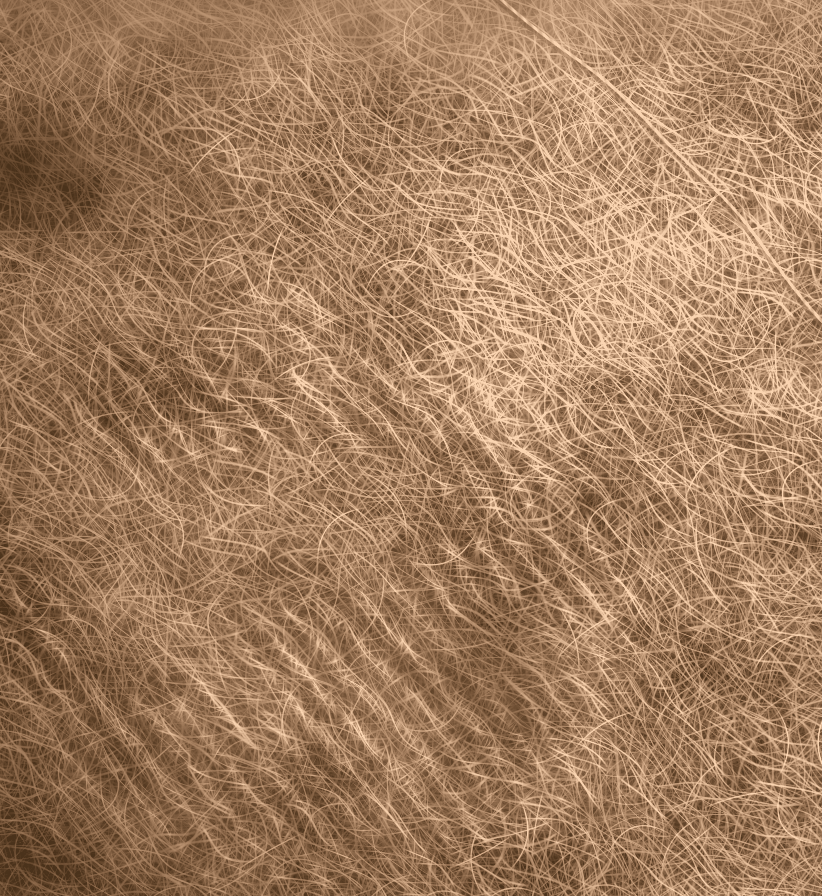
Give the GLSL for this texture, as a Shadertoy shader.

```glsl
// Fluffy ball of tan mohair: a dense tangle of very fine curved fibres.
// Broken rows of fibres are stacked from dark to light at many angles, short
// stray arcs lie on top, and soft shading adds the wound strands and volume.

#define LAYERS 26            // stacked fibre layers
#define STRAY_LAYERS 10      // layers of loose arcs
#define ROW_GAP 0.0083       // distance between fibres in a layer
#define FIBRE_LENGTH 0.09    // length of one fibre
#define FIBRE_WIDTH 0.0007   // half width of one fibre
#define STRAY_CELL 0.068     // cell size of loose arcs
#define STRAND_GAP 0.034     // distance between wound strands
#define STRAND_ANGLE -0.88   // direction of the winding
#define CLUMPING 0.44        // strength of the soft clumps
#define DARK vec3(0.29, 0.195, 0.105)
#define LIGHT vec3(0.95, 0.80, 0.66)

float hash(vec2 p) {
    return fract(sin(dot(p, vec2(127.1, 311.7))) * 43758.5453);
}

float noise(vec2 p) {
    vec2 i = floor(p), f = fract(p);
    f = f * f * (3.0 - 2.0 * f);
    return mix(mix(hash(i), hash(i + vec2(1, 0)), f.x),
               mix(hash(i + vec2(0, 1)), hash(i + vec2(1, 1)), f.x), f.y);
}

float fbm(vec2 p) {
    return 0.45 * noise(p) + 0.3 * noise(p * 2.1 + 7.3) + 0.25 * noise(p * 4.3 + 3.1);
}

vec2 rotate(vec2 p, float a) {
    float c = cos(a), s = sin(a);
    return vec2(c * p.x + s * p.y, c * p.y - s * p.x);
}

float line(float d, float halfWidth) {
    float soft = 0.7 / iResolution.y;
    return 1.0 - smoothstep(halfWidth - soft, halfWidth + soft, d);
}

float blob(vec2 p, vec2 centre, vec2 radius) {
    vec2 q = (p - centre) / radius;
    return exp(-dot(q, q));
}

// Lays one layer of gently bent, broken rows over the tone
float fibreLayer(float tone, vec2 p, float id) {
    float r = hash(vec2(id, 4.7)), phase = 6.2832 * hash(vec2(id, 9.2));
    float spread = mod(id, 3.0) < 1.0 ? 0.8 : 3.1416;
    vec2 q = rotate(p, STRAND_ANGLE + (r - 0.5) * spread) + 3.0 + r;
    q.y += 0.015 * sin(q.x * 17.0 + q.y * 13.0 + phase)
         + 0.004 * sin(q.x * 41.0 - q.y * 47.0 + phase * 2.3);
    float depth = exp(-0.12 * (float(LAYERS) - 1.0 - id));
    float row = floor(q.y / ROW_GAP);
    for (float j = -1.0; j <= 1.0; j++) {
        vec2 key = vec2(row + j, id * 1.37);
        float along = q.x / FIBRE_LENGTH + hash(key);
        key.x += 0.173 * floor(along);
        float h = hash(key + 2.9), h2 = hash(key + 5.3);
        float y = (row + j + 0.5) * ROW_GAP
                + 0.0055 * sin(q.x * (15.0 + 50.0 * h) + 40.0 * h2);
        float ends = 0.5 - abs(fract(along) - 0.5);
        float cover = line(abs(q.y - y), FIBRE_WIDTH * (0.6 + 0.8 * h2));
        cover *= smoothstep(0.02, 0.2, ends) * step(0.12, h);
        float shade = mix(0.10, 0.87, depth) + 0.24 * (h2 - 0.5);
        tone = mix(tone, shade, cover * 0.76);
    }
    return tone;
}

// Lays loose parabolic arcs, one for each cell, over the tone
float strayLayer(float tone, vec2 p, float id) {
    vec2 q = rotate(p, id * 1.9) + 5.0 + id * 0.37;
    vec2 cell = floor(q / STRAY_CELL);
    for (float j = -1.0; j <= 1.0; j++)
    for (float i = -1.0; i <= 1.0; i++) {
        vec2 key = cell + vec2(i, j);
        float h = hash(key + id * 3.1), h2 = hash(key + id * 5.7 + 0.4);
        vec2 centre = (key + vec2(h, h2)) * STRAY_CELL;
        vec2 a = rotate(q - centre, 6.2832 * fract(h * 17.3 + h2));
        float bend = 34.0 * (fract(h2 * 13.7) - 0.5);
        float reach = STRAY_CELL * mix(0.3, 0.75, h);
        float d = abs(a.y - bend * a.x * a.x) / sqrt(1.0 + 4.0 * bend * bend * a.x * a.x);
        float cover = line(d, FIBRE_WIDTH);
        cover *= 1.0 - smoothstep(0.4 * reach, reach, abs(a.x));
        tone = mix(tone, 0.70 + 0.4 * h2, cover * (0.15 + 0.8 * h * h * h));
    }
    return tone;
}

void mainImage(out vec4 fragColor, in vec2 fragCoord) {
    vec2 p = fragCoord / iResolution.y;

    // Tangle of fibres, deep ones first
    float tone = 0.12;
    for (int i = 0; i < LAYERS; i++) tone = fibreLayer(tone, p, float(i));

    // Wound strands with dark gaps, showing through the fuzz
    vec2 w = rotate(p, STRAND_ANGLE);
    float across = w.y + 0.022 * noise(p * 6.0) + 0.006 * noise(p * 22.0) + 0.10 * w.x * w.x;
    float ridge = 0.5 + 0.5 * cos(6.2832 * across / STRAND_GAP);
    float wound = min(1.0, 1.3 * blob(p, vec2(0.30, 0.32), vec2(0.38, 0.30)));
    wound *= smoothstep(0.2, 0.55, noise(p * 7.0 + 11.0));
    tone *= mix(1.0, 0.66 + 0.56 * ridge, wound);
    tone += 0.36 * wound * pow(ridge, 12.0) * noise(w * vec2(14.0, 50.0) + 20.0);

    for (int i = 0; i < STRAY_LAYERS; i++) tone = strayLayer(tone, p, float(i));

    // Blurred fuzz at the upper rim
    float rim = smoothstep(0.87, 1.03, p.y + 0.2 * (fbm(p * 4.0) - 0.5));
    tone = mix(tone, 0.60, 0.6 * rim);

    // One pale plied yarn at the upper right
    vec2 yarn = rotate(p - vec2(0.56, 1.0), -0.785);
    float sag = yarn.y - 0.02 * sin(yarn.x * 6.3) + 0.002 * sin(yarn.x * 31.0);
    float twist = 0.86 + 0.12 * sin(yarn.x * 420.0 + sag * 600.0);
    tone = mix(tone, 0.25, 0.45 * line(abs(sag + 0.004), 0.0022));
    tone = mix(tone, twist, 0.85 * line(abs(sag), 0.0016));

    // Volume: lit from the right, with clumps and hollows
    float light = 0.87 + 0.30 * smoothstep(0.0, 0.85, p.x) + 0.20 * blob(p, vec2(0.56, 0.66), vec2(0.34, 0.2));
    light -= 0.55 * blob(p, vec2(0.0, 0.81), vec2(0.17, 0.07));
    light -= 0.36 * blob(p, vec2(0.52, 0.25), vec2(0.13, 0.11));
    light -= 0.25 * blob(p, vec2(0.05, 0.0), vec2(0.35, 0.2));
    tone = tone * light + CLUMPING * (fbm(p * 9.0) - 0.5) + 0.18 * (noise(p * 3.0 + 4.0) - 0.5);
    tone += 0.03;

    // Warm colour ramp, a little richer in the middle tones
    tone = clamp(tone, 0.0, 1.05);
    vec3 colour = mix(DARK, LIGHT, tone) - vec3(0.0, 0.10, 0.14) * tone * (1.0 - tone);
    fragColor = vec4(colour, 1.0);
}
```
